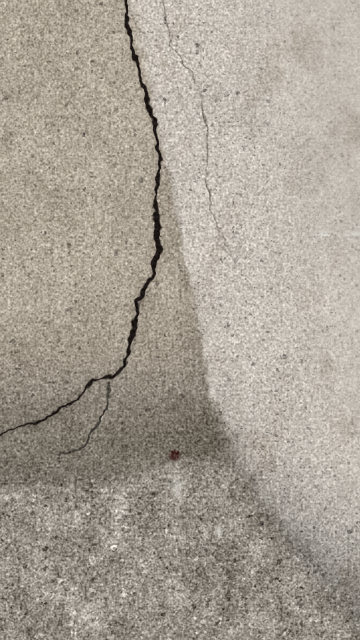
Write a WebGL 2 fragment shader that draws this texture.

```glsl
#version 300 es
precision highp float;
// Cracked concrete wall meeting a pale side wall and a gritty floor.
uniform vec2 u_resolution;
out vec4 fragColor;

vec2 hash2(vec2 p) {
  vec3 q = fract(p.xyx * vec3(0.1031, 0.1030, 0.0973));
  q += dot(q, q.yzx + 33.33);
  return fract((q.xx + q.yz) * q.zy);
}

float corner(vec2 cell, vec2 o, vec2 f) { return dot(hash2(cell + o) * 2.0 - 1.0, f - o); }

// Gradient noise
float noise(vec2 p) {
  vec2 i = floor(p), f = fract(p), u = f * f * (3.0 - 2.0 * f);
  return mix(mix(corner(i, vec2(0), f), corner(i, vec2(1, 0), f), u.x),
             mix(corner(i, vec2(0, 1), f), corner(i, vec2(1), f), u.x), u.y);
}

float fbm(vec2 p) {
  float sum = 0.0, amp = 1.0;
  for (int i = 0; i < 5; i++) {
    sum += amp * noise(p);
    p = mat2(1.6, 1.2, -1.2, 1.6) * p + 17.3;
    amp *= 0.58;
  }
  return sum;
}

// Distance to a polyline
float strand(vec2 p, vec2 pts[9]) {
  float d = 1.0;
  for (int i = 0; i < 8; i++) {
    vec2 a = p - pts[i], b = pts[i + 1] - pts[i];
    d = min(d, length(a - b * clamp(dot(a, b) / dot(b, b), 0.0, 1.0)));
  }
  return d;
}

// Ragged grains on a jittered grid: x is coverage, y is a random tone
vec2 grains(vec2 p, float scale, float density) {
  vec2 q = p * scale + 0.45 * vec2(noise(p * scale * 1.7), noise(p * scale * 1.7 + 50.0));
  vec2 id = floor(q), r = hash2(id + scale), s = hash2(id + 71.7);
  float d = length((fract(q) - 0.3 - 0.4 * r) * vec2(1.0, 0.7 + 0.8 * r.y));
  float radius = 0.14 + 0.2 * s.x * s.x, soft = max(0.05, 0.7 * scale / u_resolution.y);
  return vec2(smoothstep(radius + soft, radius - soft, d) * step(s.y, density), r.x);
}

float blob(vec2 p, vec2 centre, vec2 size) {
  vec2 d = (p - centre) / size;
  return exp(-dot(d, d));
}

void main() {
  vec2 p = gl_FragCoord.xy / u_resolution * vec2(0.5625, 1.0);
  float px = 1.0 / u_resolution.y;
  float broad = fbm(p * 7.0), mottle = fbm(p * 24.0 + 5.0);
  float fine = noise(p * 317.0) + 0.8 * noise(p * 190.0 + 9.0) + 0.4 * noise(p * 95.0);

  // Surface boundaries
  float low = max(0.4 - p.y, 0.0);
  float side = p.x - 0.208 - 0.2 * (1.0 - p.y) - 1.2 * low * low + 0.008 * mottle;
  float soft = 0.005 + 0.015 * smoothstep(0.75, 1.0, p.y) + 0.16 * low;
  float onRight = smoothstep(-soft, soft, side);
  float rise = p.y - 0.232 - 0.045 * smoothstep(0.12, 0.3, p.x) + 0.015 * mottle;
  float onFloor = smoothstep(0.02, -0.015, rise) * (1.0 - onRight);

  // Left wall, dirtier towards its foot
  vec3 left = mix(vec3(0.46, 0.435, 0.395), vec3(0.69, 0.65, 0.59), smoothstep(0.23, 0.56, p.y));
  left += 0.04 * broad + 0.07 * mottle - 0.07 * blob(p, vec2(0.3, 0.33), vec2(0.07, 0.06))
        - 0.1 * blob(p, vec2(0.013, 0.79), vec2(0.007, 0.022));
  left *= 1.0 - 0.1 * exp(-abs(side) * 45.0) * smoothstep(0.9, 0.6, p.y);

  // Pale right wall, losing light in the lower corner
  vec3 right = vec3(0.77, 0.745, 0.71) + 0.045 * broad + 0.05 * mottle;
  right -= vec3(0.05, 0.06, 0.07) * smoothstep(0.1, 0.5, fbm(p * vec2(11.0, 7.0) + 31.0));
  right *= mix(0.7, 1.0, smoothstep(-0.02, 0.36, p.y + 0.5 * side));
  right *= 1.0 - 0.16 * exp(-max(side, 0.0) * 18.0) * smoothstep(0.46, 0.25, p.y);

  // Stained floor
  vec3 ground = vec3(0.575, 0.55, 0.51) + 0.16 * mottle + 0.06 * broad;
  ground += 0.13 * smoothstep(0.1, 0.5, fbm(p * 14.0 + 60.0)) * smoothstep(0.24, 0.06, p.y);
  vec3 color = mix(mix(left, ground, onFloor), right, onRight);
  color += 0.07 * exp(-pow(rise / 0.008, 2.0)) * smoothstep(0.2, 0.1, p.x);

  // Sandy grain and pits, softened where the right wall leaves focus
  float focus = 1.0 - 0.6 * onRight * smoothstep(0.08, 0.32, side);
  color += fine * focus * mix(0.24, 0.31, onFloor);
  vec2 pits = grains(p, 150.0, 0.3), specks = grains(p + 3.1, 80.0, 0.09);
  color *= 1.0 - focus * (0.35 * pits.x * pits.y + 0.35 * specks.x * specks.y);
  float grit = smoothstep(0.31, 0.2, p.y) * smoothstep(0.04, -0.03, side);
  for (int i = 0; i < 3; i++) {
    vec2 g = grains(p + float(i) * 1.7, 60.0 + 35.0 * float(i), 0.3);
    color += grit * g.x * mix(-0.24, 0.24, g.y);
  }

  // Cracks, roughened by displaced coordinates
  vec2 q = p + 0.008 * vec2(noise(p * 45.0), noise(p * 45.0 + 40.0))
             + 0.005 * vec2(noise(p * 120.0), noise(p * 120.0 + 80.0));
  float upper = strand(q, vec2[9](vec2(0.194, 1.01), vec2(0.2, 0.955), vec2(0.208, 0.925),
    vec2(0.221, 0.876), vec2(0.236, 0.825), vec2(0.251, 0.757), vec2(0.243, 0.694),
    vec2(0.247, 0.61), vec2(0.241, 0.577)));
  float lower = strand(q, vec2[9](vec2(0.241, 0.577), vec2(0.217, 0.53), vec2(0.205, 0.475),
    vec2(0.195, 0.43), vec2(0.175, 0.41), vec2(0.143, 0.405), vec2(0.122, 0.376),
    vec2(0.07, 0.347), vec2(-0.01, 0.317)));
  float branch = strand(q, vec2[9](vec2(0.171, 0.401), vec2(0.169, 0.38), vec2(0.166, 0.36),
    vec2(0.152, 0.335), vec2(0.145, 0.322), vec2(0.138, 0.308), vec2(0.128, 0.302),
    vec2(0.11, 0.296), vec2(0.095, 0.288)));
  float hairline = strand(q, vec2[9](vec2(0.251, 1.01), vec2(0.267, 0.928), vec2(0.299, 0.889),
    vec2(0.316, 0.844), vec2(0.322, 0.785), vec2(0.323, 0.72), vec2(0.332, 0.661),
    vec2(0.358, 0.609), vec2(0.41, 0.48)));
  color -= (0.2 + 0.25 * mottle) * smoothstep(0.003, 0.0, hairline) * smoothstep(0.54, 0.66, p.y);
  color *= 1.0 - (0.5 + 0.3 * mottle) * smoothstep(0.0035, 0.0005, branch);
  float gap = min(upper, lower);
  float width = 0.0017 + 0.0013 * smoothstep(0.35, 0.5, p.y) + 0.003 * noise(p * 38.0)
              + 0.002 * blob(p, vec2(0.246, 0.62), vec2(0.1, 0.04));
  color *= 1.0 - 0.14 * exp(-gap * 160.0);
  color = mix(color, vec3(0.11, 0.09, 0.08) + 0.08 * fine, smoothstep(px, -px, gap - max(width, 0.0011)));

  // Plaster chips and rusty pebble
  vec2 r = p + 0.006 * vec2(mottle, fine);
  float chips = blob(r, vec2(0.507, 0.636), vec2(0.014, 0.004)) + blob(r, vec2(0.555, 0.635), vec2(0.012, 0.004))
    + blob(r, vec2(0.341, 0.17), vec2(0.005, 0.007)) + 0.6 * blob(r, vec2(0.276, 0.238), vec2(0.01, 0.032))
    + 0.5 * blob(r, vec2(0.333, 0.397), vec2(0.005, 0.018));
  color = mix(color, vec3(0.85, 0.84, 0.81) + 0.1 * fine, 0.8 * min(chips, 1.0));
  color = mix(color, vec3(0.29, 0.19, 0.17) + 0.2 * fine, smoothstep(0.011, 0.006, length(r - vec2(0.273, 0.289))));
  fragColor = vec4(clamp(color, 0.0, 1.0), 1.0);
}
```
